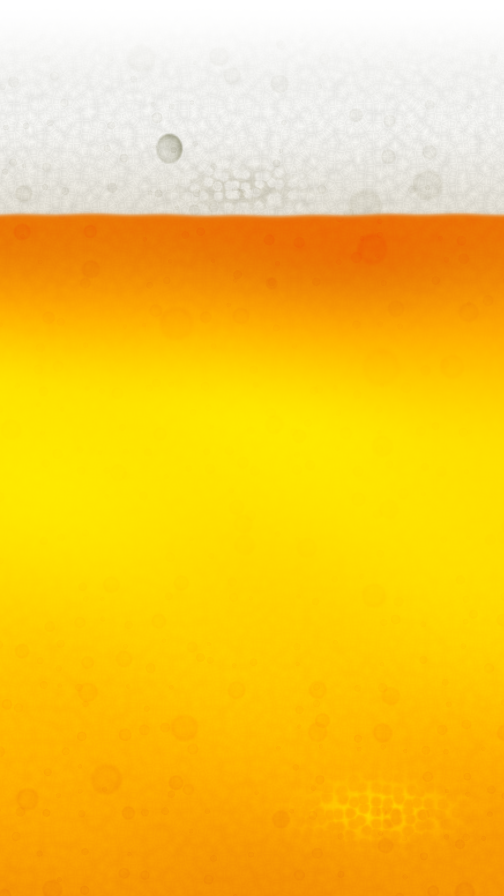
This background is drawn by a WebGL 1 fragment shader. Its source:

```glsl
precision highp float;
// Golden beer with fine bubbles under a pale head of foam.
uniform vec2 u_resolution;

vec2 hash2(vec2 p) {
  p = vec2(dot(p, vec2(127.1, 311.7)), dot(p, vec2(269.5, 183.3)));
  return fract(sin(p) * 43758.54);
}

// Distances to the nearest and second nearest cell centres.
vec2 cellular(vec2 p) {
  vec2 cell = floor(p), near = vec2(8.0);
  for (int j = -1; j <= 1; j++) {
    for (int i = -1; i <= 1; i++) {
      vec2 c = cell + vec2(float(i), float(j));
      float d = length(c + 0.15 + 0.7 * hash2(c) - p);
      near = d < near.x ? vec2(d, near.x) : vec2(near.x, min(near.y, d));
    }
  }
  return near;
}

// Soft disc with a stronger rim; r is the distance in radii.
float bubble(float r, float blur) {
  float disc = 1.0 - smoothstep(1.0 - blur, 1.0 + blur, r);
  return disc * (0.55 + 0.45 * smoothstep(0.5, 1.0, r));
}

// Sparse round bubbles, at most one in each grid cell.
float scatter(vec2 p, float density) {
  vec2 cell = floor(p);
  vec2 centre = cell + 0.3 + 0.4 * hash2(cell);
  vec2 pick = hash2(cell + 37.0);
  float radius = mix(0.1, 0.27, pick.y * pick.y);
  return step(pick.x, density) * bubble(length(p - centre) / radius, 0.18);
}

// Three sizes of scattered bubbles.
float scatterLayers(vec2 p, float density) {
  float sum = 0.0, scale = 13.0;
  for (int i = 0; i < 3; i++) {
    sum += scatter(p * scale + float(i) * 19.3, density) * (1.0 - 0.15 * float(i));
    scale *= 1.8;
  }
  return min(sum, 1.3);
}

vec3 beerColor(vec2 uv, vec2 p, float surface) {
  float depth = surface - uv.y;

  // Amber under the foam, a bright band, then amber again at the base.
  float tone = mix(0.46, 0.895, smoothstep(0.0, 0.2 + 0.08 * uv.x, depth));
  tone -= 0.34 * (1.0 - smoothstep(-0.1, 0.48, uv.y));
  tone += 0.018 * sin(uv.x * 7.0 + 1.0) * sin(uv.y * 17.0 + uv.x * 3.0);
  tone -= 0.05 * exp(-dot((uv - vec2(0.76, 0.71)) * vec2(5.0, 18.0),
                          (uv - vec2(0.76, 0.71)) * vec2(5.0, 18.0)));

  // Bubble texture fades inside the bright band.
  float texture = mix(0.3, 1.0, smoothstep(0.06, 0.3, abs(uv.y - 0.48)));
  vec2 cells = cellular(p * 105.0);
  float wall = 1.0 - smoothstep(0.0, 0.3, cells.y - cells.x);
  tone += texture * (0.05 * (0.42 - cells.x) + 0.018 * (wall - 0.4));
  tone -= texture * 0.05 * scatterLayers(p, 0.3);

  // Sparkling patch near the base.
  vec2 patchPos = (uv - vec2(0.75, 0.095)) / vec2(0.13, 0.03);
  float glint = smoothstep(0.3, 0.75, cellular(p * 80.0 + 5.0).x);
  tone += exp(-dot(patchPos, patchPos)) * (0.04 + 0.14 * glint);

  float red = mix(0.92, 0.995, smoothstep(0.45, 0.7, tone));
  return vec3(red, tone, 0.02 * (1.0 - smoothstep(0.5, 0.75, tone)));
}

vec3 foamColor(vec2 uv, vec2 p, float surface) {
  float height = (uv.y - surface) / (1.0 - surface);
  vec3 foam = mix(vec3(0.87, 0.855, 0.81), vec3(0.94, 0.94, 0.93),
                  smoothstep(-0.1, 0.5, height));
  foam = mix(foam, vec3(1.0), smoothstep(0.55, 1.0, height));

  // Fine froth, coarser close to the beer.
  float texture = 1.0 - smoothstep(0.35, 1.0, height);
  vec2 cells = cellular(p * 120.0);
  float wall = 1.0 - smoothstep(0.0, 0.3, cells.y - cells.x);
  foam += texture * (0.1 * (0.42 - cells.x) + 0.04 * (wall - 0.4));
  vec3 shade = vec3(0.055, 0.058, 0.075);
  foam -= texture * shade * scatterLayers(p + 4.1, 0.27);

  // Cluster of open bubbles above the surface.
  vec2 cluster = (uv - vec2(0.48, 0.79)) / vec2(0.11, 0.022);
  float ring = smoothstep(0.3, 0.6, cellular(p * 85.0).x);
  foam -= exp(-dot(cluster, cluster)) * shade * (1.8 * ring - 0.3);

  // One large bubble with a lit lower left side.
  vec2 large = (p - vec2(0.189, 0.834)) / vec2(0.0145, 0.0165);
  float lit = smoothstep(-0.8, 0.9, large.x + large.y);
  foam -= bubble(length(large), 0.12) * mix(0.12, 0.27, lit) * vec3(0.95, 0.95, 1.2);
  return foam;
}

void main() {
  vec2 uv = gl_FragCoord.xy / u_resolution;
  vec2 p = vec2(uv.x * 0.5625, uv.y);
  float surface = 0.759 + 0.0008 * sin(uv.x * 9.0) + 0.0005 * sin(uv.x * 43.0);

  // Join beer and foam with a warm, soft edge.
  float offset = uv.y - surface;
  vec3 color = mix(beerColor(uv, p, surface), foamColor(uv, p, surface),
                   smoothstep(-0.002, 0.003, offset));
  color = mix(color, vec3(0.9, 0.56, 0.22), 0.45 * exp(-pow(offset / 0.003, 2.0)));
  gl_FragColor = vec4(clamp(color, 0.0, 1.0), 1.0);
}
```
